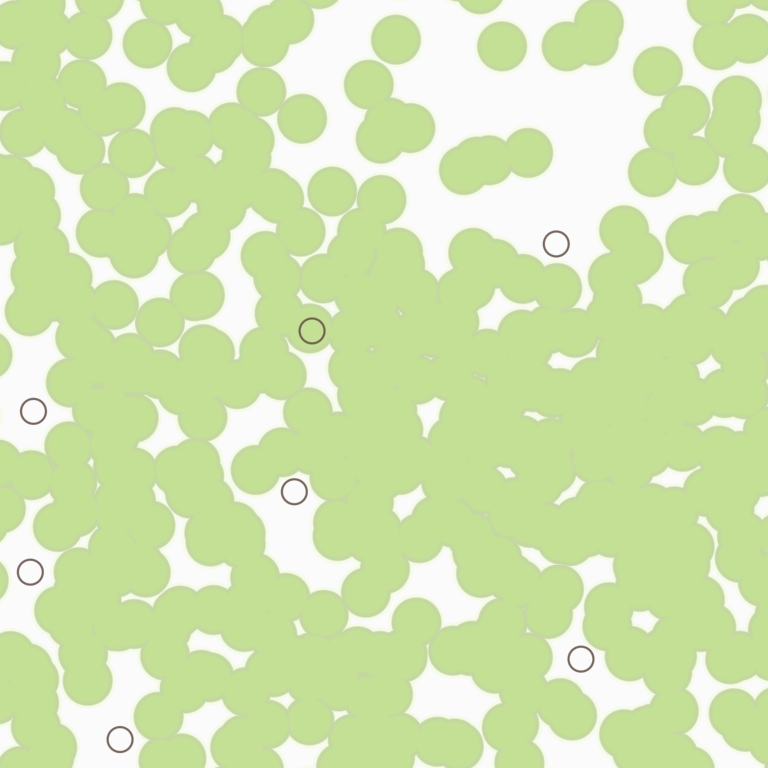
This pattern is drawn by a Shadertoy shader. Its source:

```glsl
// Overlapping soft green discs scattered unevenly on white, with a few thin brown rings.

const float DISC_RADIUS = 0.0325;
const float RING_RADIUS = 0.0162;
const float CELLS = 16.0;
const int DISCS_PER_CELL = 5;
const int RINGS = 7;

// Integer hash: three random values in 0..1
vec3 hash3(ivec3 seed) {
    uvec3 v = uvec3(seed) * 1664525u + 1013904223u;
    v.x += v.y * v.z; v.y += v.z * v.x; v.z += v.x * v.y;
    v ^= v >> 16u;
    v.x += v.y * v.z; v.y += v.z * v.x; v.z += v.x * v.y;
    return vec3(v >> 8u) / 16777216.0;
}

float blob(vec2 p, vec2 center, vec2 size) {
    vec2 q = (p - center) / size;
    return exp(-dot(q, q));
}

// Mean number of discs per cell: crowded at the right, sparse near the top
float crowding(vec2 p) {
    float n = 1.55 + 1.9 * blob(p, vec2(0.86, 0.42), vec2(0.34, 0.24));
    n += 0.5 * blob(p, vec2(0.5, 0.12), vec2(0.22, 0.15));
    n -= 1.6 * blob(p, vec2(0.66, 0.87), vec2(0.2, 0.18));
    return max(n, 0.12);
}

// Low-discrepancy spread, drawn toward the lower left
vec2 ringCenter(int i) {
    vec2 s = fract(vec2(0.1, 0.3) + float(i) * vec2(0.7549, 0.5698));
    return vec2(0.03 + 0.95 * s.x * s.x, 0.03 + 0.75 * s.y);
}

// Discs leave room for every ring but the last, which lies on top
bool leavesRingsFree(vec2 center) {
    for (int i = 0; i < RINGS - 1; i++)
        if (distance(center, ringCenter(i)) < DISC_RADIUS + RING_RADIUS) return false;
    return true;
}

// Signed distance to the union of discs
float discField(vec2 p) {
    ivec2 home = ivec2(floor(p * CELLS));
    float nearest = 1.0;
    for (int y = -1; y <= 1; y++)
    for (int x = -1; x <= 1; x++)
    for (int k = 0; k < DISCS_PER_CELL; k++) {
        ivec2 cell = home + ivec2(x, y);
        vec3 h = hash3(ivec3(cell + 64, k + 11));
        vec2 center = (vec2(cell) + h.xy) / CELLS;
        float d = distance(p, center) - DISC_RADIUS;
        if (d < nearest && h.z * float(DISCS_PER_CELL) < crowding(center)
            && leavesRingsFree(center)) nearest = d;
    }
    return nearest;
}

void mainImage(out vec4 fragColor, in vec2 fragCoord) {
    vec2 p = fragCoord / iResolution.y;
    float soft = max(0.0014, 0.7 / iResolution.y);

    vec3 leaf = vec3(0.768, 0.88, 0.58);
    vec3 rim = vec3(0.77, 0.845, 0.63);
    vec3 halo = vec3(0.96, 0.985, 0.91);
    vec3 paper = vec3(0.985);
    vec3 brown = vec3(0.4, 0.33, 0.29);

    // Disc body, duller rim, pale halo, then paper
    float d = discField(p);
    vec3 color = mix(leaf, rim, smoothstep(-0.0068, -0.0035, d));
    color = mix(color, halo, smoothstep(-soft, soft, d));
    color = mix(color, paper, smoothstep(0.0025, 0.0055, d));

    // Thin rings
    for (int i = 0; i < RINGS; i++) {
        float edge = abs(distance(p, ringCenter(i)) - RING_RADIUS);
        color = mix(color, brown, 0.9 * (1.0 - smoothstep(0.0003, 0.0003 + 1.6 * soft, edge)));
    }
    fragColor = vec4(color, 1.0);
}
```
